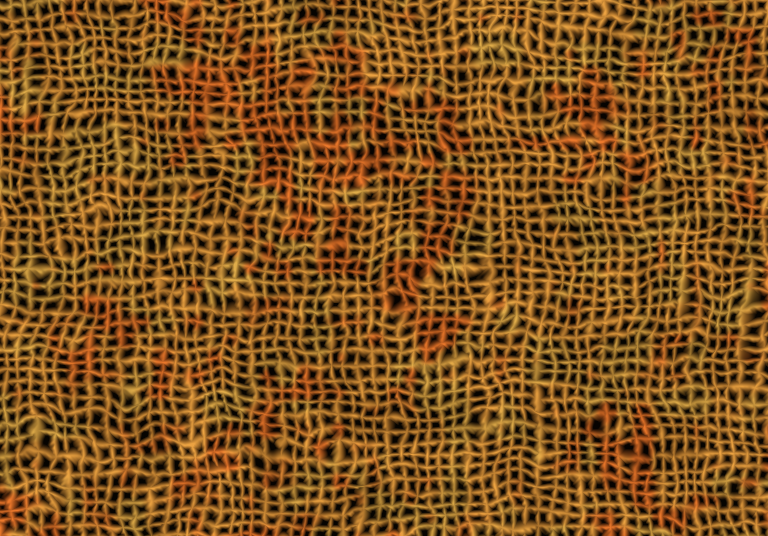
Reproduce this texture procedurally as a Shadertoy shader.

```glsl
float hash(vec2 p) {
    vec3 q = fract(vec3(p.xyx) * 0.1031);
    q += dot(q, q.yzx + 33.33);
    return fract((q.x + q.y) * q.z);
}

float noise(vec2 p) {
    vec2 cell = floor(p), f = fract(p);
    f = f * f * (3.0 - 2.0 * f);
    return mix(mix(hash(cell), hash(cell + vec2(1, 0)), f.x),
               mix(hash(cell + vec2(0, 1)), hash(cell + vec2(1, 1)), f.x), f.y);
}

// Signed noise pair used to bend the threads
vec2 drift(vec2 p) {
    return vec2(noise(p + 17.3), noise(p + 91.7)) - 0.5;
}

// Short twisted fibres, running along one diagonal
float fibres(vec2 p, float slant) {
    vec2 along = vec2(p.x + slant * p.y, p.y - slant * p.x);
    return noise(along * vec2(1.3, 3.6) + 60.0) - 0.5;
}

// Brightness of the threads that cross the x axis of q
float thread(vec2 q, vec2 p, float slant) {
    float id = floor(q.x + 0.5);
    float fuzz = fibres(p, slant);
    float d = abs(q.x - id + 0.10 * fuzz);
    float wear = noise(vec2(id * 7.3, q.y * 0.6) + 40.0) - 0.5;
    float lift = cos(3.14159 * (q.y + id));
    float ridge = 0.84 - (2.1 - 0.6 * wear) * (sqrt(d * d + 0.0016) - 0.02);
    return ridge + 0.05 * lift + 0.14 * wear + 0.20 * fuzz;
}

void mainImage(out vec4 fragColor, in vec2 fragCoord) {
    vec2 p = fragCoord / iResolution.y * 40.0;

    // Uneven, sagging weave
    vec2 q = p + 1.5 * drift(p * 0.14) + 0.85 * drift(p * 0.45 + 5.0)
               + 0.34 * drift(p * 1.1 + 23.0);

    // Warp and weft, merged softly where they cross
    float warp = thread(q, p, 1.0);
    float weft = thread(q.yx + vec2(0.0, 1.0), p + 31.0, -1.0);
    float blend = max(0.08 - abs(warp - weft), 0.0);
    float light = max(warp, weft) + blend * blend * 2.0 - 0.03;

    // Shadowed holes and cloudy shading
    light += 0.14 * (noise(p * 0.35 + 70.0) - 0.5);
    light = clamp(light, 0.025, 0.92);

    // Golden jute with rust stains and olive shade
    vec3 color = light * vec3(1.0, 0.60 + 0.10 * light, 0.17 + 0.12 * light);
    float cloud = noise(p * 0.13 + 8.0);
    float rust = smoothstep(0.55, 0.85, noise(p * 0.75 + 50.0) * 0.65 + cloud * 0.45);
    float olive = smoothstep(0.50, 0.80, noise(p * 0.5 + 120.0));
    color *= mix(vec3(1), vec3(1.0, 0.74, 0.66), rust);
    color *= mix(vec3(1), vec3(0.95, 1.06, 1.12), olive * (1.0 - rust));

    fragColor = vec4(color, 1.0);
}
```
